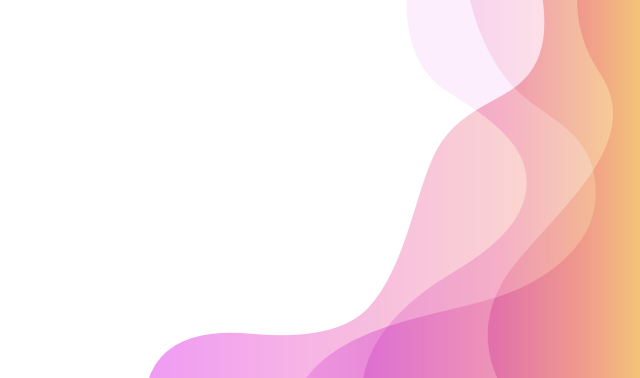
Write a WebGL 2 fragment shader that draws this background.

```glsl
#version 300 es
precision highp float;
// Translucent overlapping waves, violet to amber, flowing down the right side of a white field.

uniform vec2 u_resolution;
out vec4 fragColor;

const vec2 ARTBOARD = vec2(768.0, 452.0); // layout units, y pointing down
const int STEPS = 14;

vec3 rgb(float r, float g, float b) { return vec3(r, g, b) / 255.0; }

vec2 bezier(vec2 a, vec2 b, vec2 c, vec2 d, float t) {
    float s = 1.0 - t;
    return s * s * s * a + 3.0 * s * t * (s * b + t * c) + t * t * t * d;
}

float segmentDistance(vec2 p, vec2 a, vec2 b) {
    vec2 pa = p - a, ba = b - a;
    return length(pa - ba * clamp(dot(pa, ba) / dot(ba, ba), 0.0, 1.0));
}

// edge.x: nearest distance; edge.y: sign flipped by each crossing to the left of p
void addCurve(inout vec2 edge, vec2 p, vec2 a, vec2 b, vec2 c, vec2 d) {
    vec2 from = a;
    for (int i = 1; i <= STEPS; i++) {
        vec2 to = bezier(a, b, c, d, float(i) / float(STEPS));
        edge.x = min(edge.x, segmentDistance(p, from, to));
        if ((from.y > p.y) != (to.y > p.y)) {
            float crossing = mix(from.x, to.x, (p.y - from.y) / (to.y - from.y));
            if (crossing < p.x) edge.y = -edge.y;
        }
        from = to;
    }
}

float coverage(vec2 edge, float pixel) {
    return clamp(0.5 - edge.x * edge.y / pixel, 0.0, 1.0);
}

// Horizontal gradient with three stops
vec3 ramp(float x, vec3 stops, vec3 first, vec3 middle, vec3 last) {
    vec3 start = mix(first, middle, clamp((x - stops.x) / (stops.y - stops.x), 0.0, 1.0));
    return mix(start, last, clamp((x - stops.y) / (stops.z - stops.y), 0.0, 1.0));
}

vec3 ramp(float x, vec2 stops, vec3 first, vec3 last) {
    return mix(first, last, clamp((x - stops.x) / (stops.y - stops.x), 0.0, 1.0));
}

// Wide wave that bounds the white field
vec2 outerWave(vec2 p) {
    vec2 edge = vec2(1e4, 1.0);
    addCurve(edge, p, vec2(648, -20), vec2(660, 40), vec2(652, 80), vec2(617, 105));
    addCurve(edge, p, vec2(617, 105), vec2(589, 125), vec2(543, 137), vec2(520, 187));
    addCurve(edge, p, vec2(520, 187), vec2(497, 237), vec2(485, 324), vec2(440, 370));
    addCurve(edge, p, vec2(440, 370), vec2(407, 403), vec2(345, 403), vec2(300, 399));
    addCurve(edge, p, vec2(300, 399), vec2(245, 394), vec2(183, 404), vec2(174, 472));
    return edge;
}

// Pale wave that rises past the outer one
vec2 paleWave(vec2 p) {
    vec2 edge = vec2(1e4, 1.0);
    addCurve(edge, p, vec2(489, -20), vec2(483, 35), vec2(498, 82), vec2(530, 105));
    addCurve(edge, p, vec2(530, 105), vec2(567, 130), vec2(632, 163), vec2(632, 218));
    addCurve(edge, p, vec2(632, 218), vec2(632, 268), vec2(582, 303), vec2(540, 328));
    addCurve(edge, p, vec2(540, 328), vec2(498, 353), vec2(434, 402), vec2(434, 472));
    return edge;
}

vec2 middleWave(vec2 p) {
    vec2 edge = vec2(1e4, 1.0);
    addCurve(edge, p, vec2(560, -20), vec2(568, 30), vec2(590, 77), vec2(617, 105));
    addCurve(edge, p, vec2(617, 105), vec2(656, 145), vec2(715, 155), vec2(715, 232));
    addCurve(edge, p, vec2(715, 232), vec2(715, 290), vec2(660, 335), vec2(597, 355));
    addCurve(edge, p, vec2(597, 355), vec2(520, 380), vec2(395, 388), vec2(355, 472));
    return edge;
}

vec2 innerWave(vec2 p) {
    vec2 edge = vec2(1e4, 1.0);
    addCurve(edge, p, vec2(693, -20), vec2(690, 25), vec2(699, 56), vec2(720, 88));
    addCurve(edge, p, vec2(720, 88), vec2(744, 124), vec2(740, 160), vec2(711, 205));
    addCurve(edge, p, vec2(711, 205), vec2(689, 239), vec2(652, 275), vec2(621, 312));
    addCurve(edge, p, vec2(621, 312), vec2(573, 368), vec2(578, 428), vec2(608, 472));
    return edge;
}

void main() {
    vec2 uv = gl_FragCoord.xy / u_resolution;
    vec2 p = vec2(uv.x, 1.0 - uv.y) * ARTBOARD;
    float pixel = ARTBOARD.y / u_resolution.y;
    float outer = coverage(outerWave(p), pixel);
    float pale = coverage(paleWave(p), pixel);
    float middle = coverage(middleWave(p), pixel);
    float inner = coverage(innerWave(p), pixel);

    // Tints for each overlap of the waves
    vec3 lilac = rgb(252.0, 238.0, 253.0);
    vec3 blush = ramp(p.x, vec2(565, 650), rgb(248.0, 212.0, 239.0), rgb(252.0, 224.0, 232.0));
    vec3 pink = ramp(p.x, vec3(180, 350, 632), rgb(239.0, 155.0, 243.0), rgb(246.0, 178.0, 230.0), rgb(250.0, 213.0, 208.0));
    vec3 orchid = ramp(p.x, vec2(365, 470), rgb(236.0, 147.0, 224.0), rgb(232.0, 138.0, 213.0));
    vec3 rose = ramp(p.x, vec3(470, 600, 710), rgb(238.0, 158.0, 212.0), rgb(245.0, 175.0, 198.0), rgb(246.0, 208.0, 178.0));
    vec3 coral = ramp(p.x, vec2(600, 714), rgb(238.0, 150.0, 182.0), rgb(244.0, 186.0, 148.0));
    vec3 magenta = ramp(p.x, vec3(440, 590, 735), rgb(222.0, 111.0, 208.0), rgb(238.0, 147.0, 184.0), rgb(246.0, 203.0, 150.0));
    vec3 amber = ramp(p.x, vec3(590, 700, 768), rgb(225.0, 112.0, 171.0), rgb(240.0, 155.0, 140.0), rgb(244.0, 195.0, 120.0));

    // Combine the overlaps on both sides of the outer wave
    vec3 outside = mix(vec3(1.0), mix(lilac, blush, middle), pale);
    vec3 deep = mix(mix(rose, coral, inner), mix(magenta, amber, inner), middle);
    vec3 inside = mix(mix(pink, orchid, middle), deep, pale);
    fragColor = vec4(mix(outside, inside, outer), 1.0);
}
```
